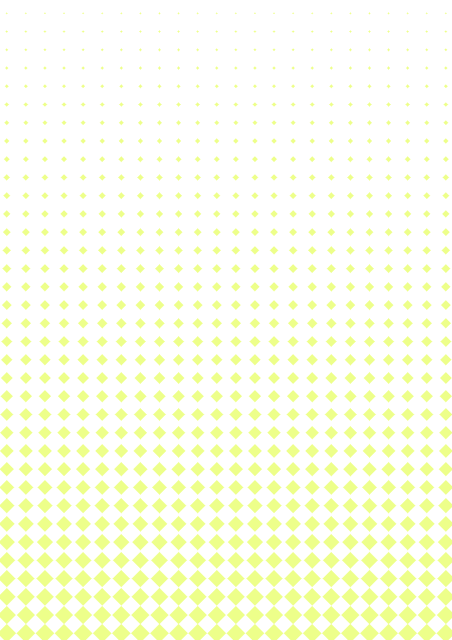
This pattern is drawn by a Shadertoy shader. Its source:

```glsl
const vec3 PAPER = vec3(1.0);
const vec3 LIME = vec3(0.93, 1.0, 0.54);

// Lattice, in units of canvas height
const vec2 PITCH = vec2(0.02983, 0.02849);
const vec2 FIRST_CENTER = vec2(0.01055, 0.0105);
const float LAST_ROW = 34.0;
const float RADIUS_BOTTOM = 0.0146;
const float RADIUS_TOP = 0.0014;

float diamondDistance(vec2 p, float radius) {
    return (abs(p.x) + abs(p.y) - radius) * 0.70711;
}

float coverage(float dist, float pixel) {
    return clamp(0.5 - dist / pixel, 0.0, 1.0);
}

float rowRadius(float row) {
    return mix(RADIUS_BOTTOM, RADIUS_TOP, clamp(row / LAST_ROW, 0.0, 1.0));
}

// Diamonds shrink row by row toward the top
float diamondLattice(vec2 p, vec2 pitch, vec2 firstCenter, float pixel) {
    vec2 grid = (p - firstCenter) / pitch;
    vec2 cell = floor(grid + 0.5);
    vec2 local = (grid - cell) * pitch;
    float visible = step(cell.y, LAST_ROW);
    return visible * coverage(diamondDistance(local, rowRadius(cell.y)), pixel);
}

void mainImage(out vec4 fragColor, in vec2 fragCoord) {
    float pixel = 1.0 / iResolution.y;
    vec2 p = fragCoord * pixel;
    float mask = diamondLattice(p, PITCH, FIRST_CENTER, pixel);
    fragColor = vec4(mix(PAPER, LIME, mask), 1.0);
}
```
